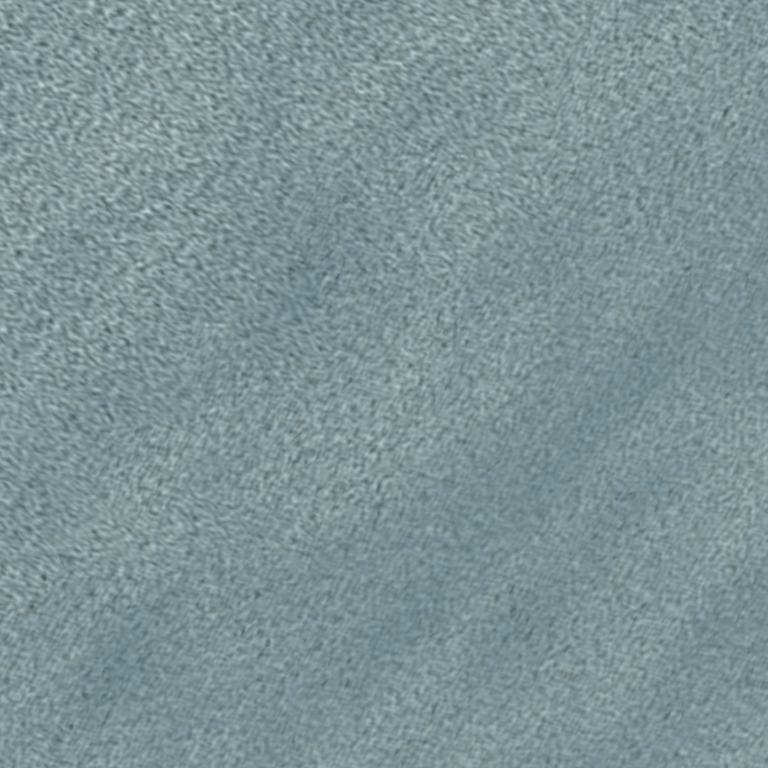
This texture is drawn by a Shadertoy shader. Its source:

```glsl
// Soft blue-grey plush cloth: short slanted pile under broad diagonal shading.
// Stretched gradient noise makes the strands, their lean changing from patch
// to patch; sparse dark pits and low-frequency bands shade the nap.

#define BASE_TONE     0.496
#define GRAIN_DEPTH   0.047
#define BAND_DEPTH    0.0125
#define PIT_DEPTH     0.085
#define STRAND_SCALE  vec2(92.0, 165.0)
#define PIT_SCALE     vec2(62.0, 120.0)
#define LEAN_FALLING  -0.65
#define LEAN_RISING   1.05
#define THREAD_LEAN   -0.22
#define BAND_LEAN     0.74
#define CLOTH_TINT    vec3(0.0, 0.089, 0.098)

// Integer hash giving a random vector in [-1, 1] for each lattice point
vec2 hashGradient(vec2 cell, uint seed) {
    uvec2 h = uvec2(ivec2(cell)) * 1664525u + seed * 7919u + 12345u;
    h.x += h.y * 1664525u;
    h.y += h.x * 1664525u;
    h ^= h >> 16u;
    h.x += h.y * 1664525u;
    h.y += h.x * 1664525u;
    h ^= h >> 16u;
    return vec2(h & 65535u) / 32767.5 - 1.0;
}

// Gradient noise scaled to a spread of about one
float noise(vec2 p, uint seed) {
    vec2 cell = floor(p);
    vec2 f = p - cell;
    vec2 w = f * f * f * (f * (f * 6.0 - 15.0) + 10.0);
    vec2 right = vec2(1.0, 0.0), up = vec2(0.0, 1.0);
    float a = dot(hashGradient(cell, seed), f);
    float b = dot(hashGradient(cell + right, seed), f - right);
    float c = dot(hashGradient(cell + up, seed), f - up);
    float d = dot(hashGradient(cell + 1.0, seed), f - 1.0);
    return 5.5 * mix(mix(a, b, w.x), mix(c, d, w.x), w.y);
}

// Noise stretched along a direction given as an angle
float strands(vec2 p, float angle, vec2 scale, uint seed) {
    vec2 along = vec2(cos(angle), sin(angle));
    vec2 across = vec2(-along.y, along.x);
    return noise(vec2(dot(p, along), dot(p, across)) * scale, seed);
}

// Blend of two layers that keeps the contrast constant
float blendLayers(float a, float b, float t) {
    return (a * (1.0 - t) + b * t) / sqrt(t * t + (1.0 - t) * (1.0 - t));
}

void mainImage(out vec4 fragColor, in vec2 fragCoord) {
    vec2 uv = fragCoord / iResolution.y;

    // Broad shading: diagonal folds, one deep valley, a rougher upper left
    float folds = 0.7 * strands(uv, BAND_LEAN, vec2(2.2, 6.5), 1u)
                + 0.55 * strands(uv, BAND_LEAN + 0.12, vec2(6.0, 16.0), 2u);
    float valleyOffset = (uv.y - 0.85 * (uv.x - 0.19)) / 0.11
                       + 0.35 * noise(uv * 5.0, 3u);
    float valley = exp(-valleyOffset * valleyOffset);
    float roughness = smoothstep(-0.5, 0.8, uv.y - uv.x + 0.06 * noise(uv * 6.0, 4u));
    float shade = folds - 1.6 * valley + 1.0 * (roughness - 0.4);

    // Pile: strands lean down to the right in rough areas, steeply up elsewhere
    vec2 p = uv + 0.0005 * vec2(noise(uv * 30.0, 5u), noise(uv * 30.0, 6u));
    float lean = smoothstep(0.7, 0.3, roughness + 0.1 * noise(uv * 8.0, 7u));
    float pile = blendLayers(strands(p, LEAN_FALLING, STRAND_SCALE, 8u),
                             strands(p, LEAN_RISING, STRAND_SCALE, 9u), lean);
    float threads = strands(p, THREAD_LEAN, vec2(85.0, 180.0), 10u);
    float clumps = noise(p * 50.0, 11u);
    float grain = 0.78 * pile + 0.55 * threads + 0.25 * clumps;

    // Pits: sparse dark gaps between tufts, gathered in loose patches
    float pitField = blendLayers(strands(p, LEAN_FALLING, PIT_SCALE, 12u),
                                 strands(p, LEAN_RISING, PIT_SCALE, 13u), lean);
    float patches = smoothstep(-0.6, 1.6, noise(uv * 13.0, 14u) + roughness);
    float pits = smoothstep(0.9, 2.3, pitField) * patches;

    // Colour: grain is calmer in shaded folds, pits turn slightly olive
    float contrast = clamp(0.78 + 0.42 * roughness + 0.09 * shade, 0.6, 1.3);
    float tone = BASE_TONE + BAND_DEPTH * shade + GRAIN_DEPTH * contrast * grain
               - PIT_DEPTH * pits;
    float warmth = 0.003 * noise(p * 60.0, 15u) + 0.003 * shade + 0.012 * pits;
    vec3 color = vec3(tone) + CLOTH_TINT + warmth * vec3(0.8, 0.0, -1.0);
    fragColor = vec4(clamp(color, 0.0, 1.0), 1.0);
}
```
